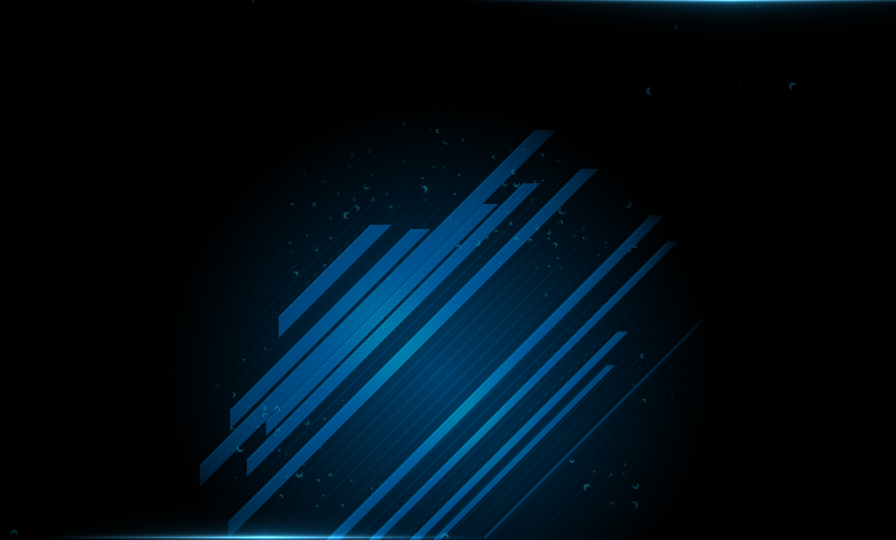
Give the GLSL for this background, as a Shadertoy shader.

```glsl
// Diagonal blue light bars inside a round glow on black, with fine parallel
// lines, drifting teal shards and two thin flares on the canvas borders.
// Bars live in a 45 degree frame (across, along); shards use hashed cells.

#define GLOW_CENTER vec2(0.812, 0.307)
#define GLOW_RADIUS 0.51
#define GLOW_COLOR vec3(0.0, 0.25, 0.42)
#define BAR_COLOR vec3(0.0, 0.37, 0.66)
#define EDGE_COLOR vec3(0.0, 0.50, 0.72)
#define SHARD_COLOR vec3(0.06, 0.52, 0.64)
#define FLARE_COLOR vec3(0.03, 0.42, 0.62)
#define LINE_SPACING 0.027
#define SHARD_CELL 0.027

const int BAR_COUNT = 11;
// Each bar: centre across, half width, start along, end along
const vec4 BARS[BAR_COUNT] = vec4[BAR_COUNT](
    vec4(1.122, 0.020, -0.09, 0.290), vec4(1.203, 0.018, -0.35, 0.355),
    vec4(1.251, 0.020, -0.51, 0.770), vec4(1.286, 0.014, -0.30, 0.530),
    vec4(1.324, 0.016, -0.41, 0.645), vec4(1.405, 0.016, -0.56, 0.780),
    vec4(1.617, 0.013, -0.50, 0.820), vec4(1.693, 0.010, -0.35, 0.800),
    vec4(1.768, 0.010, -0.25, 0.540), vec4(1.808, 0.0075, -0.20, 0.455),
    vec4(1.894, 0.004, -0.10, 0.720));

float hash(vec2 p) {
    return fract(sin(dot(p, vec2(127.1, 311.7))) * 43758.5453);
}

float noise(vec2 p) {
    vec2 i = floor(p), f = fract(p);
    f = f * f * (3.0 - 2.0 * f);
    return mix(mix(hash(i), hash(i + vec2(1, 0)), f.x),
               mix(hash(i + vec2(0, 1)), hash(i + vec2(1, 1)), f.x), f.y);
}

// Coverage of one bar; x is the body, y the bright upper-left edge
vec2 barMask(vec2 q, vec4 bar, float aa) {
    float off = q.x - bar.x;
    float body = smoothstep(aa, -aa, abs(off) - bar.y);
    body *= smoothstep(-aa, aa, q.y + off - bar.z);
    body *= smoothstep(-aa, aa, bar.w - q.y + off);
    float edge = exp(-abs(off + bar.y - 0.002) / 0.0025);
    return vec2(body, body * edge);
}

// Small crescents, one per hashed cell, gathered in clumps on a ring
float shards(vec2 p, float aa) {
    float sum = 0.0;
    vec2 base = floor(p / SHARD_CELL);
    for (int j = -1; j <= 1; j++)
    for (int i = -1; i <= 1; i++) {
        vec2 id = base + vec2(i, j);
        vec2 jitter = vec2(hash(id + 3.1), hash(id + 7.7));
        vec2 pos = (id + jitter) * SHARD_CELL;
        float ring = (length(pos - GLOW_CENTER) - 0.335) / 0.085;
        float density = 0.75 * exp(-ring * ring) * smoothstep(0.3, 0.8, noise(pos * 9.0));
        float size = mix(0.0018, 0.0075, pow(hash(id + 13.3), 3.0));
        float turn = 6.2832 * hash(id + 21.9);
        vec2 d = p - pos;
        float outer = length(d) - size;
        float bite = length(d - 0.7 * size * vec2(cos(turn), sin(turn))) - 0.85 * size;
        float shape = smoothstep(aa, -aa, max(outer, -bite));
        sum += step(hash(id), density) * shape * mix(0.45, 1.0, hash(id + 31.7));
    }
    return min(sum, 1.0);
}

// Horizontal streak: hot thin core with a wider soft halo
vec3 flare(vec2 d, float halfLength) {
    float reach = max(1.0 - abs(d.x) / halfLength, 0.0);
    float core = exp(-abs(d.y) / 0.0025) * reach;
    float halo = exp(-abs(d.y) / 0.017) * reach * reach;
    return FLARE_COLOR * (0.75 * halo + core) + vec3(0.6, 0.5, 0.4) * core * reach;
}

void mainImage(out vec4 fragColor, in vec2 fragCoord) {
    vec2 p = fragCoord / iResolution.y;
    float width = iResolution.x / iResolution.y;
    float px = 1.0 / iResolution.y;
    vec2 q = vec2(p.x - p.y + 1.0, p.x + p.y - 1.0);

    // Round glow
    float fall = max(1.0 - length(p - GLOW_CENTER) / GLOW_RADIUS, 0.0);
    vec3 color = GLOW_COLOR * pow(fall, 1.2);

    // Fine diagonal lines
    float lineDist = abs(fract(q.x / LINE_SPACING) - 0.5) * LINE_SPACING;
    color += BAR_COLOR * 0.16 * fall * smoothstep(1.5 * px, 0.0, lineDist - 0.0007);

    // Light bars, hottest close to the middle of their length
    float light = min(1.1 * sqrt(fall), 0.95);
    float hot = exp(-pow((q.y - 0.09) / 0.16, 2.0)) * smoothstep(0.45, 0.85, fall);
    for (int i = 0; i < BAR_COUNT; i++) {
        vec2 mask = barMask(q, BARS[i], px);
        float strength = light * mix(0.45, 1.0, smoothstep(0.003, 0.009, BARS[i].y));
        color = mix(color, BAR_COLOR, mask.x * strength * 0.92);
        color = mix(color, EDGE_COLOR, mask.y * strength * 0.4);
        color += vec3(0.0, 0.14, 0.05) * mask.x * hot;
    }

    // Shards
    color = mix(color, SHARD_COLOR, shards(p, px) * min(0.35 + fall, 0.85));

    // Border flares
    color += flare(p - vec2(0.815 * width, 1.0), 0.52);
    color += flare(p - vec2(0.295 * width, 0.005), 0.42);

    fragColor = vec4(min(color, 1.0), 1.0);
}
```
